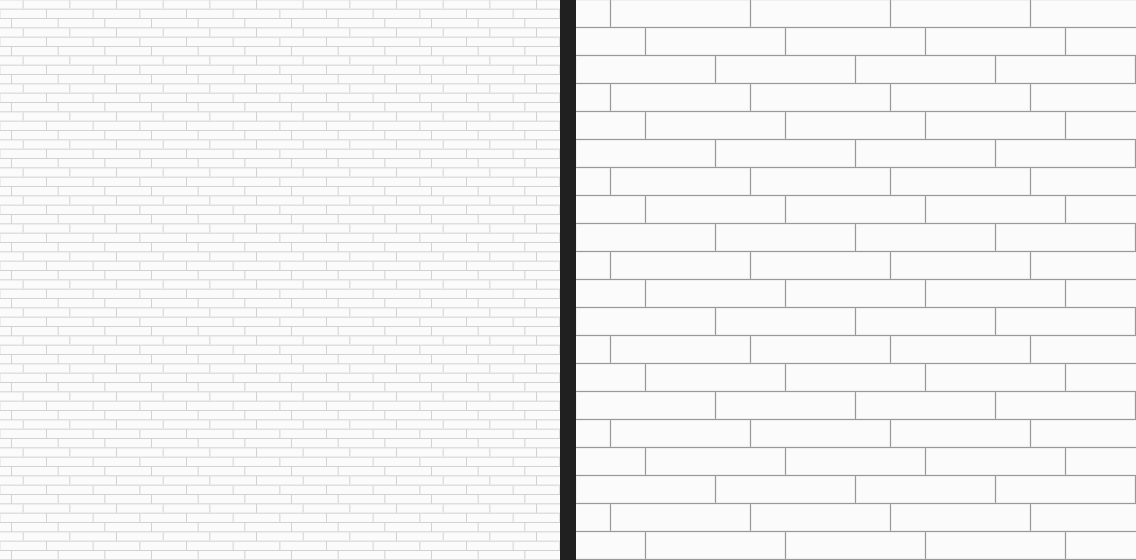
Left, the full canvas; right, a detail of the centre.
Give the GLSL for this pattern, as a WebGL 2 fragment shader.

```glsl
#version 300 es
precision highp float;
// Pale wall of long, thin bricks: 12 across and 60 courses high.
// Hairline grey joints come from distances to the brick edges; the stagger
// of the courses repeats every three rows, so the wall tiles both ways.

uniform vec2 u_resolution;
out vec4 fragColor;

// Distance to the nearest whole number.
float distanceToWhole(float x) {
    return abs(x - round(x));
}

// Share of a pixel covered by a line, also when the line is thinner than it.
float lineCoverage(float dist, float width, float pixel) {
    float halfWidth = 0.5 * max(width, pixel);
    float strength = min(1.0, width / pixel);
    return strength * clamp((halfWidth - dist) / pixel + 0.5, 0.0, 1.0);
}

void main() {
    vec2 pixel = 1.0 / u_resolution;
    vec2 bricks = vec2(12.0, 60.0);

    // Nudge the joints just inside the right and bottom edges.
    vec2 wall = (gl_FragCoord.xy * pixel + vec2(0.0003, -0.0003)) * bricks;

    // Stagger of the courses, from the bottom: 1/4, 0, 1/2 of a brick.
    float course = floor(wall.y);
    float stagger = 0.25 * mod(2.0 * course + 1.0, 3.0);

    // Distances to the upright and level joints, in canvas units.
    float uprightDist = distanceToWhole(wall.x - stagger) / bricks.x;
    float levelDist = distanceToWhole(wall.y) / bricks.y;

    float jointWidth = 0.00075;
    float joint = max(lineCoverage(uprightDist, jointWidth, pixel.x),
                      lineCoverage(levelDist, jointWidth, pixel.y));

    vec3 brickColor = vec3(0.984);
    vec3 jointColor = vec3(0.6);
    fragColor = vec4(mix(brickColor, jointColor, joint), 1.0);
}
```
